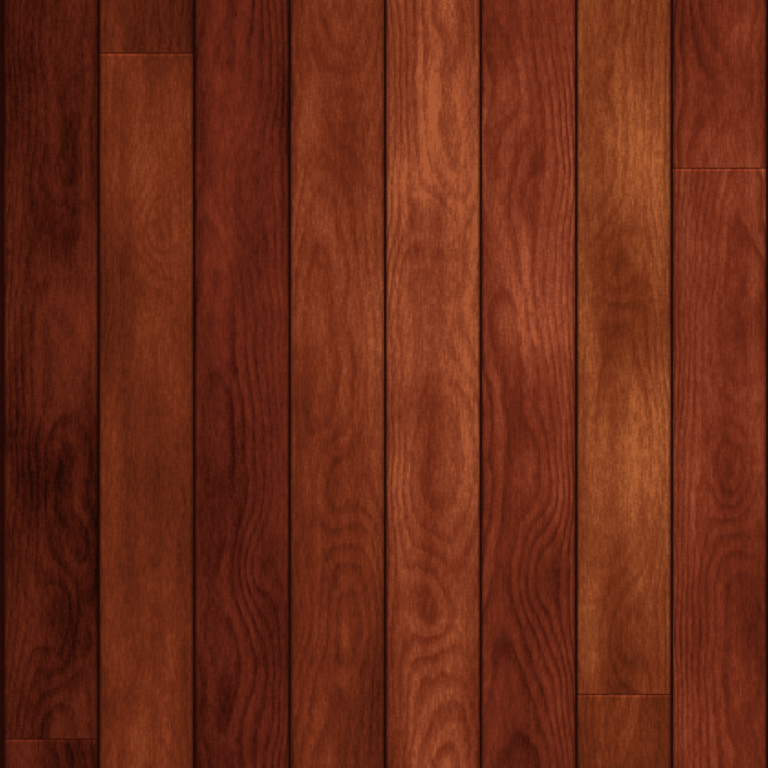
Give the GLSL for this texture, as a WebGL 2 fragment shader.

```glsl
#version 300 es
precision highp float;

uniform vec2 u_resolution;
out vec4 outColor;

// Layout, in canvas widths
const int PLANKS = 8;
const float FIRST_SEAM = 0.004;
const float PLANK_WIDTH = 0.1244;
const float SEAM_HALF_WIDTH = 0.0012;
const float SEAM_SHADOW = 0.004;
const float JOINT_HALF_WIDTH = 0.0005;

// Per plank: tone, warmth, grain strength
const vec3 WOOD[PLANKS] = vec3[PLANKS](
    vec3(0.39, -0.05, 0.7), vec3(0.55, 0.30, 0.4),
    vec3(0.40, -0.35, 1.0), vec3(0.60, 0.10, 0.7),
    vec3(0.71, 0.05, 0.8), vec3(0.49, -0.15, 1.2),
    vec3(0.66, 0.50, 0.6), vec3(0.58, -0.15, 1.0));
// Height of each end joint; negative means none
const float JOINT[PLANKS] = float[PLANKS](0.038, 0.931, -1.0, -1.0, -1.0, -1.0, 0.096, 0.781);
const float KNOT[PLANKS] = float[PLANKS](0.69, 0.20, 0.757, 0.36, 0.22, 0.75, 0.16, 0.88);

// Grain and light
const vec2 KNOT_SIZE = vec2(0.24, 0.07);
const float ARCH_RINGS = 14.0;
const float RING_DEPTH = 0.19;
const float BLOTCH_DEPTH = 0.62;
const float STREAK_DEPTH = 0.26;
const float PORE_DEPTH = 0.15;
const float SPECKLE_DEPTH = 0.11;
const vec2 LIGHT_CENTER = vec2(0.62, 0.62);
const vec2 LIGHT_SIZE = vec2(0.50, 0.55);
const float LIGHT_DEPTH = 0.34;

// Dark to light wood stain
const vec3 STAIN[6] = vec3[6](
    vec3(0.14, 0.04, 0.02), vec3(0.26, 0.08, 0.04), vec3(0.35, 0.13, 0.07),
    vec3(0.44, 0.17, 0.09), vec3(0.53, 0.24, 0.14), vec3(0.67, 0.34, 0.20));
const vec3 GROOVE = vec3(0.13, 0.03, 0.02);

float hash(vec2 p) {
    vec3 q = fract(p.xyx * 0.1031);
    q += dot(q, q.yzx + 33.33);
    return fract((q.x + q.y) * q.z);
}

float noise(vec2 p) {
    vec2 i = floor(p), f = fract(p);
    f = f * f * (3.0 - 2.0 * f);
    vec2 e = vec2(0.0, 1.0);
    return mix(mix(hash(i), hash(i + e.yx), f.x),
               mix(hash(i + e.xy), hash(i + e.yy), f.x), f.y);
}

float fbm(vec2 p) {
    float sum = 0.0, weight = 0.5;
    for (int i = 0; i < 4; i++) {
        sum += weight * noise(p);
        p = p * 2.03 + 17.3;
        weight *= 0.5;
    }
    return sum / 0.9375;
}

// Two knots per plank, half a canvas apart
float knotField(float across, float y, int plank) {
    float sum = 0.0;
    for (int k = 0; k < 2; k++) {
        vec2 id = vec2(float(plank) + 3.0, float(k) + 11.0);
        vec2 center = vec2(mix(0.40, 0.68, hash(id)), fract(KNOT[plank] + 0.5 * float(k)));
        vec2 d = (vec2(across, y) - center) / KNOT_SIZE;
        sum += mix(0.4, 1.0, hash(id + 5.0)) * exp(-dot(d, d));
    }
    return sum;
}

vec3 stain(float tone) {
    vec3 color = STAIN[0];
    for (int i = 0; i < 5; i++)
        color = mix(color, STAIN[i + 1], clamp(tone * 5.0 - float(i), 0.0, 1.0));
    return color;
}

void main() {
    vec2 uv = gl_FragCoord.xy / u_resolution;
    float pixel = 1.0 / min(u_resolution.x, u_resolution.y);

    // Plank and board
    float column = (uv.x - FIRST_SEAM) / PLANK_WIDTH;
    int plank = clamp(int(floor(column)), 0, PLANKS - 1);
    float across = column - float(plank);
    float toJoint = uv.y - JOINT[plank];
    float board = float(plank) * 7.0 + (toJoint > 0.0 ? 61.0 : 0.0);
    vec3 wood = WOOD[plank];

    // Growth rings: long arches bent by smooth noise and knots
    float knot = knotField(across, uv.y, plank);
    float wander = noise(vec2(across * 1.3 + board, uv.y * 5.0));
    float ripple = noise(vec2(across * 3.5 + board, uv.y * 17.0 + 5.0));
    float spine = across - mix(0.25, 0.75, hash(vec2(board, 4.0)));
    float field = ARCH_RINGS * spine * spine + 3.0 * uv.y + 3.5 * wander + 0.9 * ripple + 4.0 * knot;
    field += 0.2 * noise(vec2(across * 12.0 + board, uv.y * 50.0));
    float fade = 1.0 - smoothstep(0.25, 0.7, fwidth(field));
    float phase = fract(field);
    float ring = smoothstep(0.0, 0.22, phase) * (1.0 - smoothstep(0.45, 1.0, phase));
    float ringMask = 0.2 + noise(vec2(across * 2.0 + board, uv.y * 6.0 + 8.0));

    // Stain blotches, long streaks and fine pores
    float blotch = fbm(vec2(across * 1.5 + board * 1.7, uv.y * 5.0 + 31.0)) - 0.5;
    float streak = fbm(vec2(across * 7.0 + board, uv.y * 2.5)) - 0.5;
    float pores = noise(vec2(uv.x * 420.0, uv.y * 110.0 + board)) - 0.5;
    float speckle = noise(uv * vec2(480.0, 380.0) + 90.0) - 0.5;

    vec2 toLight = (uv - LIGHT_CENTER) / LIGHT_SIZE;
    float light = exp(-dot(toLight, toLight)) - 0.5;
    float tone = wood.x + LIGHT_DEPTH * light + BLOTCH_DEPTH * blotch + STREAK_DEPTH * streak
        + RING_DEPTH * wood.z * ringMask * fade * (ring - 0.55)
        + PORE_DEPTH * pores + SPECKLE_DEPTH * speckle - 0.12 * knot * wood.z
        + 0.06 * (hash(vec2(board, 9.0)) - 0.5);
    vec3 color = stain(clamp(tone, 0.0, 1.0));
    color *= 1.0 + wood.y * vec3(0.02, 0.16, -0.08);

    // End joint with a lit lower edge
    float joint = 1.0 - smoothstep(JOINT_HALF_WIDTH - pixel * 0.5, JOINT_HALF_WIDTH + pixel, abs(toJoint));
    float lip = 1.0 - smoothstep(0.0, 0.0015 + pixel, abs(toJoint + 0.0025));
    color *= 1.0 + 0.18 * lip;
    color = mix(color, GROOVE, 0.45 * joint);

    // Grooved seams with soft shadow and a thin bevel
    float toSeam = abs(column - round(column)) * PLANK_WIDTH;
    float seam = 1.0 - smoothstep(SEAM_HALF_WIDTH - pixel * 0.5, SEAM_HALF_WIDTH + pixel, toSeam);
    float bevel = 1.0 - smoothstep(0.0, 0.0015 + pixel, abs(toSeam - 0.0055));
    color *= 1.0 - 0.5 * exp(-toSeam / SEAM_SHADOW);
    color *= 1.0 + 0.10 * bevel;
    color = mix(color, GROOVE, 0.8 * max(seam, step(uv.x, FIRST_SEAM)));

    outColor = vec4(color, 1.0);
}
```
